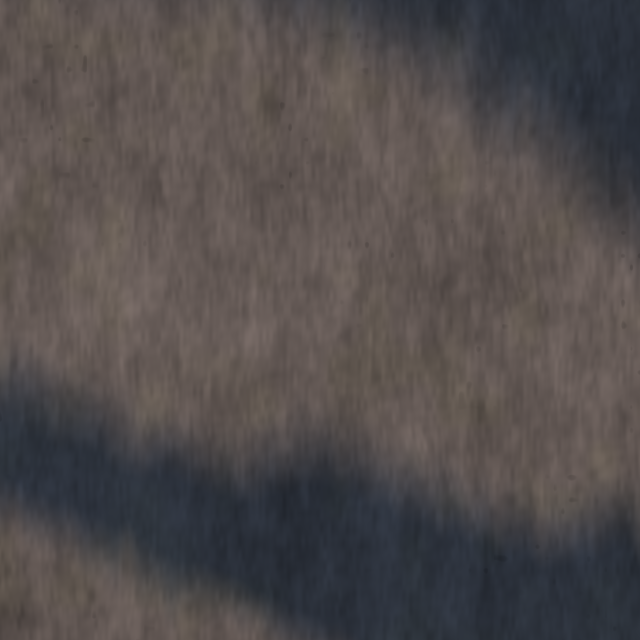
A Shadertoy shader for this texture:

```glsl
// Weathered brown surface with fine vertical streaks, crossed by soft blue shadows.

// Sine-free hash: cell to 0..1
float hash(vec2 p) {
    vec3 q = fract(p.xyx * 0.1031);
    q += dot(q, q.yzx + 33.33);
    return fract((q.x + q.y) * q.z);
}

// Smooth value noise centred on zero
float noise(vec2 p) {
    vec2 cell = floor(p), f = fract(p);
    f = f * f * (3.0 - 2.0 * f);
    float low = mix(hash(cell), hash(cell + vec2(1, 0)), f.x);
    float high = mix(hash(cell + vec2(0, 1)), hash(cell + vec2(1, 1)), f.x);
    return mix(low, high, f.y) - 0.5;
}

// Vertically stretched layers, from broad stains to thin fibres
float streaks(vec2 p) {
    p.x += 0.010 * noise(p * vec2(11.0, 8.0) + 50.0);
    vec2 freq = vec2(9.0, 4.0);
    float sum = 0.0, weight = 0.12;
    for (int i = 0; i < 5; i++) {
        sum += weight * noise(p * freq + float(i) * 37.7);
        freq *= vec2(2.1, 1.85);
        weight *= 1.01;
    }
    return sum;
}

// Cloudy grain that breaks up the streaks
float mottling(vec2 p) {
    vec2 freq = vec2(19.0, 14.0);
    float sum = 0.0;
    for (int i = 0; i < 3; i++) {
        p = mat2(0.96, 0.28, -0.28, 0.96) * p;
        sum += 0.065 * noise(p * freq + 80.0 + float(i) * 23.3);
        freq *= 2.2;
    }
    return sum;
}

// Amount of shadow from a diagonal band and a curved upper corner
float shadow(vec2 p) {
    float ragged = 0.03 * noise(p * vec2(45.0, 7.0)) + 0.05 * noise(p * vec2(8.0, 5.0) + 9.0);
    float y = p.y + ragged;

    float bandTop = 0.375 - 0.22 * p.x + 0.016 * cos(p.x * 12.6);
    float bandBottom = 0.235 - 0.52 * p.x;
    float band = (1.0 - smoothstep(-0.085, 0.09, y - bandTop))
               * smoothstep(-0.07, 0.07, y - bandBottom);

    float t = max(p.x - 0.43, 0.0);
    float cornerEdge = 1.02 - 0.25 * t - 0.75 * t * t + 0.25 * max(0.43 - p.x, 0.0);
    float corner = smoothstep(-0.14, 0.12, y - cornerEdge);
    return 1.0 - (1.0 - min(1.08 * band, 1.0)) * (1.0 - corner);
}

void mainImage(out vec4 fragColor, in vec2 fragCoord) {
    vec2 uv = fragCoord / iResolution.xy;
    float shade = shadow(uv);

    // Brown base with streaks and mottling
    float tone = 1.0 + streaks(uv) + mottling(uv);
    vec3 color = vec3(0.381, 0.340, 0.325) * tone;

    // Faint ochre stains and rare soft dark spots
    float ochre = smoothstep(0.0, 0.45, noise(uv * vec2(17.0, 14.0) + 200.0));
    color *= mix(vec3(1.0), vec3(1.0, 1.01, 0.965), ochre);
    float spots = smoothstep(0.36, 0.48, noise(uv * vec2(75.0, 55.0) + 400.0));
    spots *= smoothstep(0.1, 0.35, noise(uv * vec2(9.0, 8.0) + 500.0));
    color *= 1.0 - 0.12 * spots;

    // Cool shadow, slightly uneven in depth
    vec3 shadowTint = vec3(0.455, 0.575, 0.725) * (1.0 + 0.14 * noise(uv * vec2(5.0, 4.0) + 300.0));
    color *= mix(vec3(1.0), shadowTint, shade);

    fragColor = vec4(color, 1.0);
}
```
